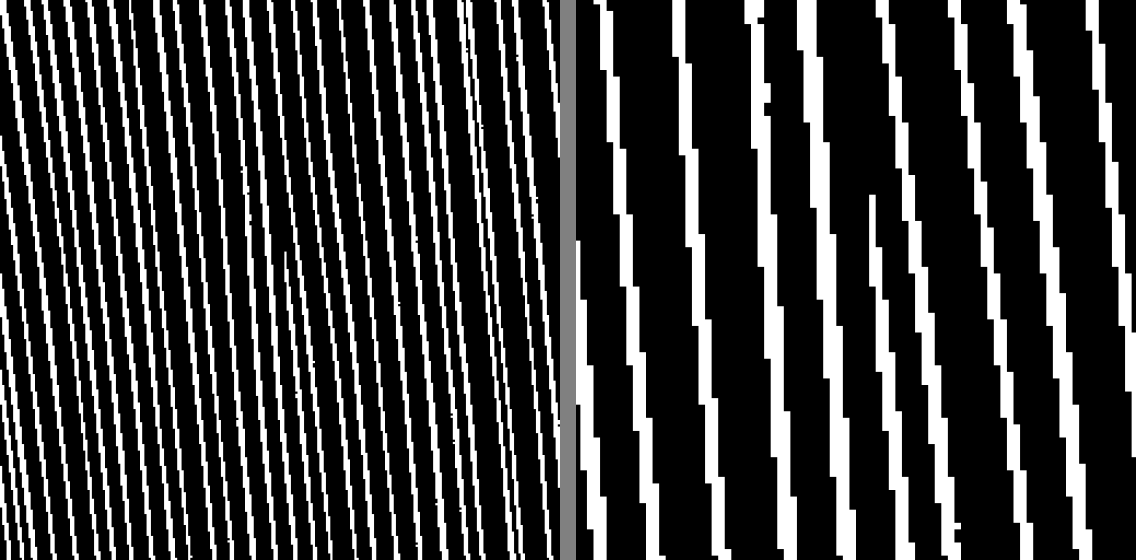
Left, the full canvas; right, a detail of the centre.
A Shadertoy shader for this pattern:

```glsl
// Uneven white stripes leaning across black, fanning slightly to the left.
// Stripes are jittered repeats of a sheared axis, sampled on a coarse grid
// so that their edges turn into small stairs; one stripe starts midway.

const float CELLS = 256.0;    // grid cells along the canvas
const float STRIPES = 26.0;   // stripes along the top edge
const float SHORT_ID = 12.0;  // the stripe that starts midway

float hash(vec2 p) {
    vec3 q = fract(p.xyx * 0.1031);
    q += dot(q, q.yzx + 33.33);
    return fract((q.x + q.y) * q.z);
}

// Smooth noise along one axis, different for each seed
float noise(float t, float seed) {
    float i = floor(t);
    float f = t - i;
    return mix(hash(vec2(i, seed)), hash(vec2(i + 1.0, seed)), f * f * (3.0 - 2.0 * f));
}

// Centre of a stripe, in stripe units
float stripeCentre(float id, float y) {
    float s = id - SHORT_ID;
    float jitter = s == 0.0 ? 0.0 : 0.64 * (hash(vec2(id, 7.0)) - 0.5);
    float wander = 0.07 * (noise(y * 4.0, id + 31.0) - 0.5);
    // Neighbours close up above the short stripe
    float pull = 0.28 * s * exp(0.15 - 0.15 * s * s) * smoothstep(0.25, 0.8, y);
    return id + 0.5 + jitter + wander - pull;
}

// Half width of a stripe, in canvas units
float stripeHalfWidth(float id, vec2 p) {
    float w = 0.0042 + 0.0016 * exp(-5.0 * p.x);
    w += 0.0024 * (hash(vec2(id, 19.0)) - 0.5);
    w += 0.0020 * (noise(p.y * 5.0, id + 57.0) - 0.5);
    w = max(w, 0.0020);
    if (id == SHORT_ID) {
        w = mix(w, 0.0022, smoothstep(0.45, 0.55, p.y)) * step(p.y, 0.55);
    }
    return w;
}

// 1 inside a stripe, 0 outside, at the centre of a grid cell
float stripes(vec2 cell) {
    vec2 p = (cell + 0.5) / CELLS;
    float lean = 0.096 + 0.07 * exp(-5.0 * p.x);
    float u = (p.x - (1.0 - p.y) * lean) * STRIPES + 0.45;
    float ink = 0.0;
    for (int k = -1; k <= 1; k++) {
        float id = floor(u) + float(k);
        float offset = (u - stripeCentre(id, p.y)) / STRIPES;
        // Edges fray in patches, each side on its own
        float side = offset < 0.0 ? 101.0 : 203.0;
        float patchiness = smoothstep(0.45, 0.85, noise(p.y * 9.0, id + side));
        float fray = (0.0003 + 0.0015 * patchiness) * (noise(p.y * 130.0, id + side + 77.0) - 0.5);
        float halfWidth = stripeHalfWidth(id, p);
        ink = max(ink, step(abs(offset) + fray, halfWidth) * step(0.0001, halfWidth));
    }
    return ink;
}

void mainImage(out vec4 fragColor, in vec2 fragCoord) {
    // Blend the four nearest cells across one pixel only
    vec2 g = fragCoord / iResolution.y * CELLS - 0.5;
    vec2 cell = floor(g);
    float pixel = min(CELLS / iResolution.y, 1.0);
    vec2 f = clamp((g - cell - 0.5) / pixel + 0.5, 0.0, 1.0);
    float low = mix(stripes(cell), stripes(cell + vec2(1.0, 0.0)), f.x);
    float high = mix(stripes(cell + vec2(0.0, 1.0)), stripes(cell + 1.0), f.x);
    fragColor = vec4(vec3(mix(low, high, f.y)), 1.0);
}
```
